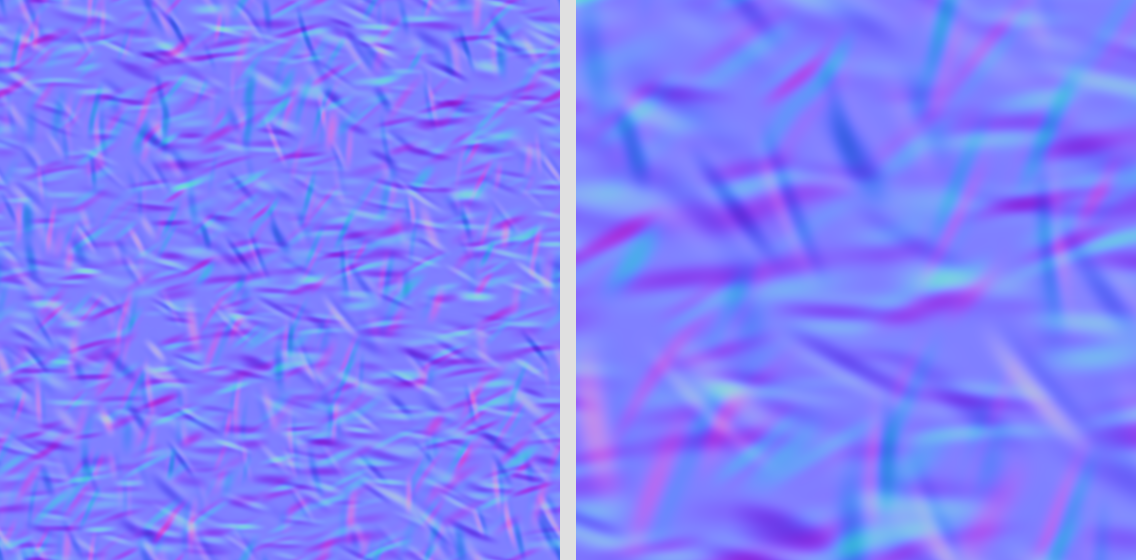
Left, the full canvas; right, a detail of the centre.
This texture map is drawn by a Shadertoy shader. Its source:

```glsl
// Tileable tangent-space normal map of short, soft, crossing fibres.
#define GRID 14           // cells per side, whole so the map wraps
#define FIBRES 6          // fibres per cell
#define LENGTH_MIN 0.45   // half length, in cells
#define LENGTH_MAX 0.95
#define WIDTH_MIN 0.10    // half width, in cells
#define WIDTH_MAX 0.21
#define SLOPE_MIN 0.12    // steepness of the fibre flanks
#define SLOPE_MAX 0.68
#define BEND 0.22         // curvature along a fibre
#define LEVEL_BIAS 0.10   // how far directions favour the horizontal

const float PI = 3.14159;

// Three random values from three integers.
vec3 hash3(ivec3 key) {
    uvec3 v = uvec3(key) * 1664525u + 1013904223u;
    v.x += v.y * v.z; v.y += v.z * v.x; v.z += v.x * v.y;
    v ^= v >> 16u;
    v.x += v.y * v.z; v.y += v.z * v.x; v.z += v.x * v.y;
    return vec3(v >> 8u) / float(1 << 24);
}

// Slope added by one fibre; offset runs from its centre, in cells.
vec2 fibreSlope(vec2 offset, vec3 shape, vec3 look) {
    float angle = PI * shape.z - LEVEL_BIAS * PI * sin(2.0 * PI * shape.z);
    vec2 along = vec2(cos(angle), sin(angle));
    vec2 across = vec2(-along.y, along.x);

    float halfLength = mix(LENGTH_MIN, LENGTH_MAX, look.x);
    float halfWidth = mix(WIDTH_MIN, WIDTH_MAX, look.y * look.y);
    float u = dot(offset, along);
    float v = dot(offset, across) + BEND * (look.x - 0.5) * u * u;
    u /= halfLength;
    v /= halfWidth;

    // Tapered ends, and a flank between a one-sided step and a full ridge.
    float taper = max(1.0 - u * u, 0.0);
    float phase = 2.0 * PI * fract(look.z * 17.0);
    float flank = sin(phase + 1.6 * v) * exp(-v * v);
    return across * mix(SLOPE_MIN, SLOPE_MAX, look.z) * taper * taper * flank;
}

// Sum of all fibres that can reach this point, with wrapped cells.
vec2 surfaceSlope(vec2 uv) {
    vec2 p = uv * float(GRID);
    ivec2 home = ivec2(floor(p));
    vec2 slope = vec2(0.0);
    for (int y = -1; y <= 1; y++)
    for (int x = -1; x <= 1; x++) {
        ivec2 cell = home + ivec2(x, y);
        ivec2 wrapped = (cell + GRID) % GRID;
        for (int i = 0; i < FIBRES; i++) {
            vec3 shape = hash3(ivec3(wrapped, i));
            vec3 look = hash3(ivec3(wrapped, i + FIBRES));
            slope += fibreSlope(p - vec2(cell) - shape.xy, shape, look);
        }
    }
    return slope;
}

void mainImage(out vec4 fragColor, in vec2 fragCoord) {
    vec2 slope = surfaceSlope(fragCoord / iResolution.xy);
    vec3 normal = normalize(vec3(slope, 1.0));
    fragColor = vec4(0.5 + 0.5 * normal, 1.0);
}
```
